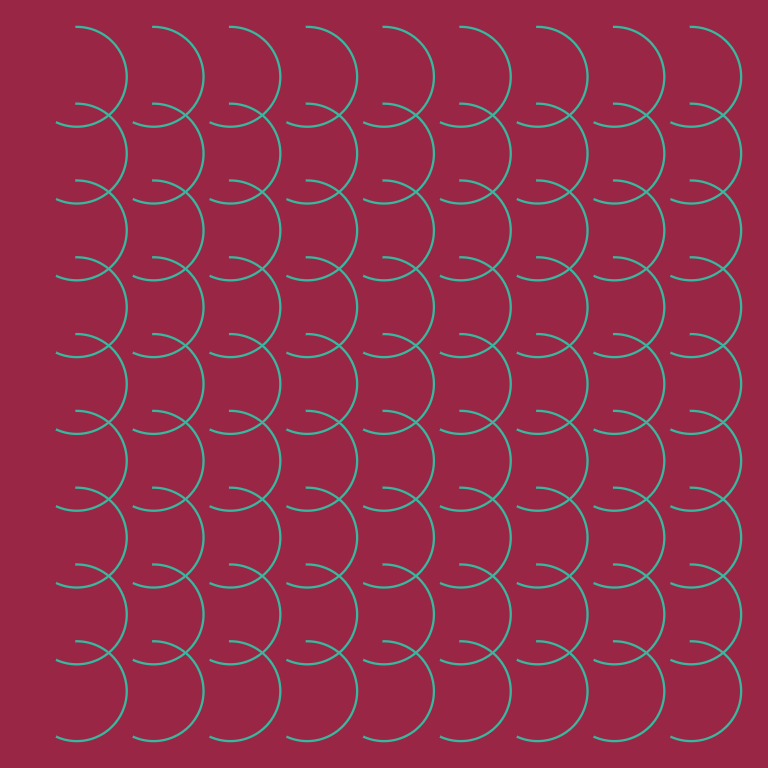
Give the GLSL for this pattern, as a Shadertoy shader.

```glsl
const float REPEATS = 9.0;
const float SPACING = 0.1;
const float RADIUS = 0.065;
const float LINE_WIDTH = 0.003;
const float ARC_START = -2.0;   // radians, counterclockwise from +x
const float ARC_END = 1.6;

const vec3 CRIMSON = vec3(0.596, 0.149, 0.267);
const vec3 TEAL = vec3(0.22, 0.72, 0.62);

vec2 rotate(vec2 p, float angle) {
    float c = cos(angle), s = sin(angle);
    return vec2(c * p.x - s * p.y, s * p.x + c * p.y);
}

// Signed distance to a stroked arc with flat ends
float arcDistance(vec2 p, float radius, float width, float startAngle, float endAngle) {
    float halfSpan = 0.5 * (endAngle - startAngle);
    vec2 q = rotate(p, -0.5 * (startAngle + endAngle));
    q.y = abs(q.y);
    float ring = abs(length(q) - radius) - 0.5 * width;
    float cut = cos(halfSpan) * q.y - sin(halfSpan) * q.x;
    return max(ring, cut);
}

// Closest arc among the neighbouring grid centres
float arcGridDistance(vec2 p) {
    vec2 nearest = floor(p / SPACING + 0.5);
    float d = 1.0;
    for (int j = -1; j <= 1; j++) {
        for (int i = -1; i <= 1; i++) {
            vec2 cell = clamp(nearest + vec2(i, j), vec2(1.0), vec2(REPEATS));
            vec2 local = p - cell * SPACING;
            d = min(d, arcDistance(local, RADIUS, LINE_WIDTH, ARC_START, ARC_END));
        }
    }
    return d;
}

void mainImage(out vec4 fragColor, in vec2 fragCoord) {
    float side = min(iResolution.x, iResolution.y);
    vec2 p = (fragCoord - 0.5 * iResolution.xy) / side + 0.5;

    // One-pixel edge coverage
    float coverage = clamp(0.5 - arcGridDistance(p) * side, 0.0, 1.0);
    fragColor = vec4(mix(CRIMSON, TEAL, coverage), 1.0);
}
```
